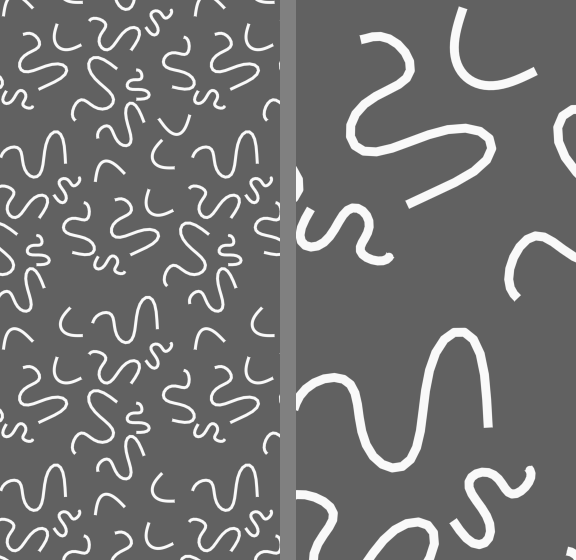
Left, the full canvas; right, a detail of the centre.
Reproduce this pattern procedurally as a Shadertoy shader.

```glsl
// Scattered pale squiggles on flat grey, laid out as a half-drop repeat.
// Every stroke is a bent sine meander with its own swing, turns and overhang;
// its distance is taken along short segments, with flat-cut ends.

const float PI = 3.14159265;

// Wraps an offset into one rectangular repeat, centred on zero
vec2 wrapCell(vec2 q) {
    vec2 period = vec2(263.0, 457.0);
    return mod(q + 0.5 * period, period) - 0.5 * period;
}

// Offset to the nearer of the two half-drop copies
vec2 nearestCopy(vec2 q) {
    vec2 a = wrapCell(q);
    vec2 b = wrapCell(q - vec2(126.0, 227.0));
    return dot(a, a) < dot(b, b) ? a : b;
}

// Point on a meander: swing runs from start to end, turns are in half circles
vec2 meander(float t, float span, vec2 swing, vec2 turns, float overhang) {
    float phase = PI * mix(turns.x, turns.y, t);
    return vec2(span * (t - 0.5) - overhang * sin(2.0 * phase),
                mix(swing.x, swing.y, t) * sin(phase));
}

// Signed distance to a meander stroke turned by an angle in degrees
float squiggle(vec2 q, float degrees, float span, vec2 swing, vec2 turns, float overhang) {
    if (dot(q, q) > 6400.0) return 100.0;
    float halfWidth = 2.05;
    float c = cos(radians(degrees)), s = sin(radians(degrees));
    q = vec2(c * q.x + s * q.y, c * q.y - s * q.x);

    const int SEGMENTS = 32;
    float dist = 100.0;
    vec2 a = meander(0.0, span, swing, turns, overhang);
    for (int i = 0; i < SEGMENTS; i++) {
        vec2 b = meander(float(i + 1) / float(SEGMENTS), span, swing, turns, overhang);
        float len = length(b - a);
        vec2 dir = (b - a) / len;
        float along = dot(q - a, dir);
        float across = dot(q - a, vec2(-dir.y, dir.x));
        float overshoot = abs(along - 0.5 * len) - 0.5 * len;
        bool isEnd = i == 0 || i == SEGMENTS - 1;
        float d = isEnd ? max(abs(across) - halfWidth, overshoot)
                        : length(vec2(max(overshoot, 0.0), across)) - halfWidth;
        dist = min(dist, d);
        a = b;
    }
    return dist;
}

// Same stroke, repeated over the half-drop layout
float repeated(vec2 q, float degrees, float span, vec2 swing, vec2 turns, float overhang) {
    return squiggle(nearestCopy(q), degrees, span, swing, turns, overhang);
}

void mainImage(out vec4 fragColor, in vec2 fragCoord) {
    // The canvas is 384 units wide, measured down from the top left
    float pixel = 384.0 / iResolution.x;
    vec2 p = vec2(fragCoord.x, iResolution.y - fragCoord.y) * pixel;

    vec2 arc = vec2(0.0, 1.0);
    vec2 wave = vec2(0.0, 3.0);
    vec2 flippedWave = vec2(1.0, 4.0);
    float d = 100.0;

    // Large meanders
    d = min(d, repeated(p - vec2(49, 82), 67.0, 82.0, vec2(8, 40), vec2(0.9, 4.1), 3.6));
    d = min(d, repeated(p - vec2(132, 130), 129.0, 91.0, vec2(42, 8), wave, 4.5));
    d = min(d, repeated(p - vec2(46, 217), 1.0, 90.0, vec2(9, 43), vec2(1.0, 4.05), 3.2));

    // Medium meanders
    d = min(d, repeated(p - vec2(166, 179), -19.0, 67.0, vec2(8, 36), flippedWave, 3.0));
    d = min(d, repeated(p - vec2(25, 279), 35.0, 70.0, vec2(6, 34), flippedWave, 3.8));
    d = min(d, repeated(p - vec2(-19, 312 - 227), 103.0, 70.0, vec2(6, 33), flippedWave, 3.9));

    // Small curls
    d = min(d, repeated(p - vec2(187, 116), 90.0, 40.0, vec2(5, 20), flippedWave, 2.2));
    d = min(d, repeated(p - vec2(91, 255), -35.0, 42.0, vec2(19, 4), wave, 2.4));
    d = min(d, repeated(p - vec2(27, 135), 30.0, 42.0, vec2(18, 4), wave, 2.3));

    // Single arcs, the last one without a repeat
    d = min(d, repeated(p - vec2(95, 47), 41.0, 44.0, vec2(23), arc, 2.2));
    d = min(d, repeated(p - vec2(105, 441), 66.0, 42.0, vec2(23), arc, 2.0));
    d = min(d, repeated(p - vec2(25, 17), -15.0, 42.0, vec2(-28, -20), arc, 1.0));
    d = min(d, squiggle(p - vec2(239, 160), -7.0, 43.0, vec2(21, 28), arc, 1.0));

    // Pale ink over grey, with a soft edge about one pixel wide
    float ink = 1.0 - smoothstep(-0.7 * pixel, 0.7 * pixel, d);
    fragColor = vec4(vec3(mix(0.38, 0.975, ink)), 1.0);
}
```
